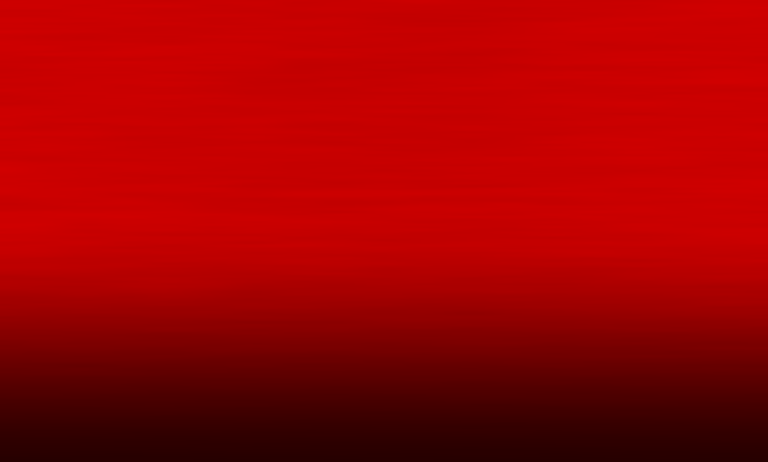
Give the GLSL for this background, as a Shadertoy shader.

```glsl
const float DARK_RED = 0.14;
const float BRIGHT_RED = 0.787;
const float FADE_START = -0.04;
const float FADE_END = 0.53;
const float GRAIN_STRENGTH = 0.075;
const float SHEEN_STRENGTH = 0.012;
const vec2 GRAIN_SCALE = vec2(5.0, 62.0);
const int GRAIN_LAYERS = 3;

float hash(vec2 p) {
    vec3 q = fract(vec3(p.xyx) * 0.1031);
    q += dot(q, q.yzx + 33.33);
    return fract((q.x + q.y) * q.z);
}

float valueNoise(vec2 p) {
    vec2 cell = floor(p);
    vec2 f = fract(p);
    f = f * f * (3.0 - 2.0 * f);
    float low = mix(hash(cell), hash(cell + vec2(1.0, 0.0)), f.x);
    float high = mix(hash(cell + vec2(0.0, 1.0)), hash(cell + vec2(1.0)), f.x);
    return mix(low, high, f.y);
}

// Long horizontal streaks, centred on zero
float brushedGrain(vec2 uv) {
    float sum = 0.0;
    float weight = 0.4;
    vec2 scale = GRAIN_SCALE;
    for (int i = 0; i < GRAIN_LAYERS; i++) {
        sum += weight * (valueNoise(uv * scale + float(i) * 37.0) - 0.5);
        scale *= vec2(1.9, 1.7);
        weight *= 0.8;
    }
    return sum;
}

void mainImage(out vec4 fragColor, in vec2 fragCoord) {
    vec2 uv = fragCoord / iResolution.xy;

    // Vertical fade from near black to bright red
    float red = mix(DARK_RED, BRIGHT_RED, smoothstep(FADE_START, FADE_END, uv.y));

    // Brushed metal grain and a faint sheen towards the sides
    float sheen = SHEEN_STRENGTH * cos(uv.x * 6.2832);
    red *= 1.0 + sheen + GRAIN_STRENGTH * brushedGrain(uv);

    fragColor = vec4(red, 0.0, 0.0, 1.0);
}
```
